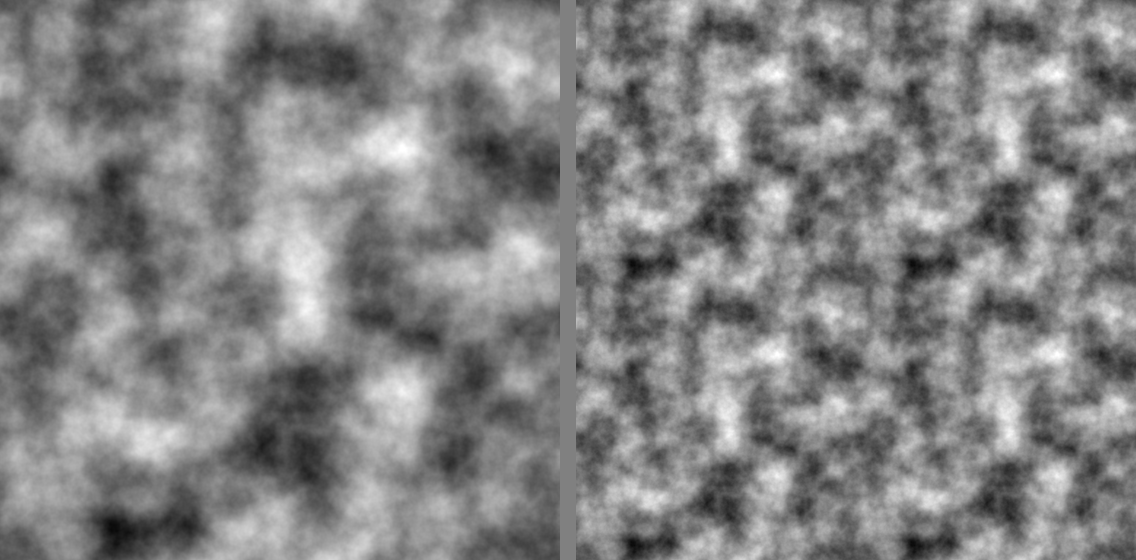
Left: one tile. Right: repeated 2 by 2.
Reproduce this texture procedurally as a Shadertoy shader.

```glsl
// Seamless soft grey clouds, built from wrapped octaves of gradient noise.

const float TAU = 6.2831853;

const float MEAN_GREY = 0.515;   // average brightness
const float CONTRAST = 0.148;    // standard deviation of brightness
const float BASE_CELLS = 6.0;    // lattice cells per tile in the first octave
const float GAIN = 0.5;          // amplitude ratio between octaves
const float NOISE_SIGMA = 0.216; // standard deviation of one noise octave
const int OCTAVES = 6;
const float SEED = 5.0;

// Hash of a cell and a seed to the range 0..1.
float hash(vec2 cell, float seed) {
    vec3 p = fract(vec3(cell, seed) * vec3(0.1031, 0.1030, 0.0973));
    p += dot(p, p.yzx + 33.33);
    return fract((p.x + p.y) * p.z);
}

// Slope of one lattice corner; the lattice wraps after a whole tile.
float cornerSlope(vec2 cell, vec2 offset, vec2 local, float cells, float seed) {
    float angle = TAU * hash(mod(cell + offset, cells), seed);
    return dot(vec2(cos(angle), sin(angle)), local - offset);
}

// Gradient noise that repeats every given number of cells.
float gradientNoise(vec2 position, float cells, float seed) {
    vec2 cell = floor(position);
    vec2 local = position - cell;
    vec2 blend = local * local * local * (local * (local * 6.0 - 15.0) + 10.0);
    float lowerLeft = cornerSlope(cell, vec2(0.0, 0.0), local, cells, seed);
    float lowerRight = cornerSlope(cell, vec2(1.0, 0.0), local, cells, seed);
    float upperLeft = cornerSlope(cell, vec2(0.0, 1.0), local, cells, seed);
    float upperRight = cornerSlope(cell, vec2(1.0, 1.0), local, cells, seed);
    return mix(mix(lowerLeft, lowerRight, blend.x),
               mix(upperLeft, upperRight, blend.x), blend.y);
}

// Octaves on shifted lattices, summed and scaled to unit variance.
float cloudNoise(vec2 uv) {
    float sum = 0.0;
    float energy = 0.0;
    float amplitude = 1.0;
    float cells = BASE_CELLS;
    for (int octave = 0; octave < OCTAVES; octave++) {
        float seed = SEED + float(octave) * 7.0;
        vec2 shift = fract(float(octave) * vec2(0.618, 0.382) + 0.25);
        sum += amplitude * gradientNoise(uv * cells + shift, cells, seed);
        energy += amplitude * amplitude;
        amplitude *= GAIN;
        cells *= 2.0;
    }
    return sum / (NOISE_SIGMA * sqrt(energy));
}

void mainImage(out vec4 fragColor, in vec2 fragCoord) {
    vec2 uv = fragCoord / iResolution.xy;
    float grey = MEAN_GREY + CONTRAST * cloudNoise(uv);
    fragColor = vec4(vec3(clamp(grey, 0.0, 1.0)), 1.0);
}
```
